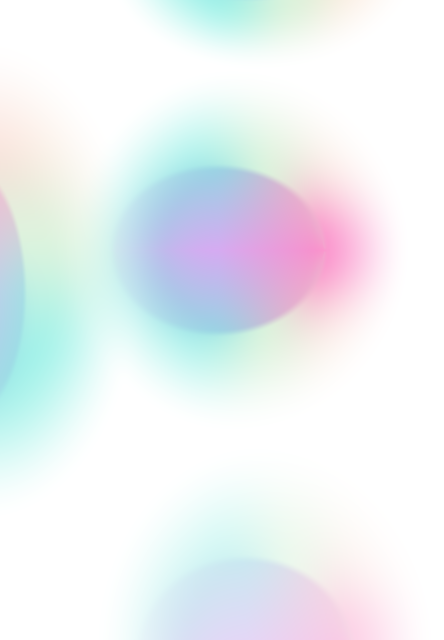
Give the GLSL for this background, as a Shadertoy shader.

```glsl
// Soft pastel aura blobs with violet lens-shaped cores on a white ground.

// Lengths are fractions of the canvas height.
const vec3 PAPER  = vec3(1.0);
const vec3 MINT   = vec3(0.62, 0.95, 0.91);
const vec3 LIME   = vec3(0.86, 0.95, 0.86);
const vec3 CREAM  = vec3(0.98, 0.91, 0.85);
const vec3 BLUE   = vec3(0.59, 0.83, 0.89);
const vec3 VIOLET = vec3(0.835, 0.67, 0.945);
const vec3 ROSE   = vec3(0.92, 0.68, 0.80);
const vec3 PINK   = vec3(0.98, 0.56, 0.79);

const float FADE_START = 0.40;   // where the halo begins to fade
const float FADE_END   = 1.01;
const float CORE_SOFT  = 0.05;   // softness of the core rim
const float FLARE_SIZE = 0.34;   // half height of the pink flare
const float RIM_DECAY  = 6.0;    // falloff of the blue shade around the core

struct Blob {
    vec2 center, radius;          // halo ellipse
    vec2 coreCenter, coreRadius;  // inner ellipse
    vec2 axis;                    // direction from mint to cream
    float amount, core, flare;    // strengths of the parts
};

// Coordinates along and across the axis, in radii
vec2 toLocal(vec2 p, vec2 center, vec2 radius, vec2 axis) {
    vec2 q = p - center;
    return vec2(dot(q, axis), dot(q, vec2(-axis.y, axis.x))) / radius;
}

// Halo colour from the cool end to the warm end
vec3 haloColor(float t) {
    vec3 c = mix(MINT, LIME, smoothstep(-0.35, 0.22, t));
    return mix(c, CREAM, smoothstep(0.12, 0.65, t));
}

// Lens: vivid along the axis, cool towards the rim
vec3 coreColor(vec2 n) {
    float halfHeight = sqrt(max(1.0 - n.x * n.x, 0.001));
    float v = clamp(abs(n.y) / halfHeight, 0.0, 1.0);
    vec3 ridge = mix(BLUE, VIOLET, smoothstep(-1.3, 0.0, n.x));
    ridge = mix(ridge, PINK, clamp(n.x, 0.0, 1.0));
    vec3 rim = mix(BLUE, ROSE, smoothstep(-0.1, 0.9, n.x));
    return mix(ridge, rim, v);
}

// Transmitted light of one blob
vec3 blobTint(vec2 p, Blob b) {
    vec2 h = toLocal(p, b.center, b.radius, b.axis);
    vec2 n = toLocal(p, b.coreCenter, b.coreRadius, b.axis);
    float coreDist = length(n);

    // Halo with its pink flare at the warm end
    vec3 tint = haloColor(h.x);
    float across = h.y / FLARE_SIZE;
    float flare = smoothstep(0.1, 0.5, h.x) * exp(-across * across);
    tint = mix(tint, PINK, flare * b.flare);

    // Blue shade hugging the cool side of the core
    float shade = exp(-RIM_DECAY * max(coreDist - 1.0, 0.0));
    shade *= 0.5 * smoothstep(0.2, -0.3, h.x);
    tint = mix(tint, BLUE, shade * b.core);

    // Core
    float inside = 1.0 - smoothstep(1.0 - CORE_SOFT, 1.0 + CORE_SOFT, coreDist);
    tint = mix(tint, coreColor(n), inside * b.core);

    float strength = 1.0 - smoothstep(FADE_START, FADE_END, length(h));
    return mix(PAPER, tint, strength * b.amount);
}

void mainImage(out vec4 fragColor, in vec2 fragCoord) {
    vec2 p = fragCoord / iResolution.y;

    const vec2 RIGHT = vec2(1.0, 0.0);
    const vec2 UP = vec2(0.0, 1.0);

    Blob middle = Blob(vec2(0.374, 0.609), vec2(0.267, 0.286),
                       vec2(0.341, 0.609), vec2(0.165, 0.130),
                       RIGHT, 1.0, 1.0, 1.0);
    Blob left   = Blob(vec2(-0.026, 0.564), vec2(0.378, 0.247),
                       vec2(-0.052, 0.544), vec2(0.195, 0.091),
                       UP, 0.95, 0.65, 0.1);
    Blob top    = Blob(vec2(0.410, 1.065), vec2(0.247, 0.176),
                       vec2(0.390, 1.080), vec2(0.150, 0.080),
                       RIGHT, 1.0, 0.3, 0.0);
    Blob bottom = Blob(vec2(0.414, -0.009), vec2(0.267, 0.319),
                       vec2(0.384, -0.029), vec2(0.169, 0.156),
                       RIGHT, 0.52, 1.0, 0.8);

    // Overlapping blobs filter the white like layers of ink
    vec3 color = PAPER * blobTint(p, middle) * blobTint(p, left)
               * blobTint(p, top) * blobTint(p, bottom);
    fragColor = vec4(color, 1.0);
}
```
